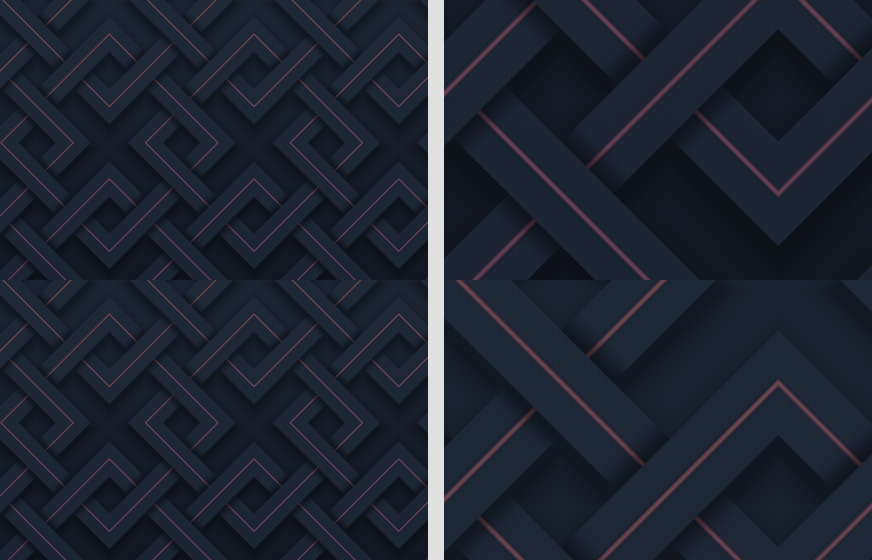
Left, the full canvas; right, a detail of the centre.
Reproduce this pattern procedurally as a Shadertoy shader.

```glsl
// Interlaced navy ribbons folded into square knots, each with a thin muted coral line.
// Ribbons are diagonal segments repeated on a square grid; the knot nearest to a point
// decides which ribbon passes over. Two stacked panels each fade darker downwards.

const float HALF_WIDTH = 0.48;

// Square-ended distance to a segment six units long, lying along x
float segmentDistance(vec2 p) {
    return max(abs(p.y), abs(p.x) - 3.0);
}

// One diagonal's two segments within a cell, the second a half turn of the first
float ribbonPair(vec2 d) {
    vec2 middle = vec2(2.0, 1.0);
    return min(segmentDistance(d - middle), segmentDistance(d + middle));
}

vec2 toDiagonal(vec2 p) {
    return vec2(p.x + p.y, p.x - p.y);
}

// Distances to the centre lines of falling (x) and rising (y) ribbons
vec2 ribbonDistances(vec2 p) {
    vec2 cell = mod(p + 2.0, 4.0) - 2.0;
    vec2 nearest = vec2(9.0);
    for (int j = -1; j <= 1; j++) {
        for (int i = -1; i <= 1; i++) {
            vec2 d = toDiagonal(cell - 4.0 * vec2(i, j));
            nearest = min(nearest, vec2(ribbonPair(d), ribbonPair(d.yx)));
        }
    }
    return nearest;
}

float coverage(float d, float pixel) {
    return clamp(0.5 - d / pixel, 0.0, 1.0);
}

// Lay one ribbon, its shallow groove and its soft centre line over the colour below
vec3 layRibbon(vec3 below, float d, vec3 cloth, vec3 thread, float pixel) {
    float groove = 1.0 - smoothstep(0.02, 0.09, d);
    float line = 1.0 - smoothstep(0.0, 0.056, d);
    vec3 ribbon = mix(cloth * (1.0 - 0.2 * groove), thread, 0.5 * line);
    return mix(below, ribbon, coverage(d - HALF_WIDTH, pixel));
}

void mainImage(out vec4 fragColor, in vec2 fragCoord) {
    // Two panels, y pointing down, in quarter repeats
    vec2 uv = fragCoord / iResolution.y;
    float fade = fract(2.0 * (1.0 - uv.y));
    vec2 p = (vec2(uv.x, 0.5 * fade) - vec2(0.1953, 0.1257)) / 0.0646;
    float pixel = 21.9 / iResolution.y;

    // Knot type: crossing with rising on top, crossing with falling on top, or fold
    vec2 knot = 2.0 * floor(toDiagonal(p) / 2.0) + 1.0;
    vec2 phase = cos(1.5707963 * 0.5 * toDiagonal(knot));
    bool risingOver = phase.y > 0.5;
    bool fallingOver = phase.x < -0.5;

    vec2 d = ribbonDistances(p);
    float nearest = min(d.x, d.y);
    float over = risingOver ? d.y : fallingOver ? d.x : nearest;
    float under = risingOver ? d.x : fallingOver ? d.y : nearest;

    // Colours, with a faint vertical weave in the cloth
    vec3 cloth = mix(vec3(0.117, 0.158, 0.218), vec3(0.106, 0.143, 0.201), fade);
    cloth += 0.0015 * sin(uv.x * 256.0 * 6.2831853);
    vec3 thread = mix(vec3(0.76, 0.43, 0.45), vec3(0.72, 0.38, 0.50), fade);
    vec3 ground = mix(vec3(0.117, 0.158, 0.216), vec3(0.080, 0.103, 0.148), fade);

    // Soft shadow on the ground, falling slightly downwards
    vec2 caster = ribbonDistances(p - vec2(0.0, 0.16));
    float gap = max(min(caster.x, caster.y) - HALF_WIDTH, 0.0);
    vec3 color = ground * (1.0 - 0.38 * exp(-3.0 * gap));

    // Lower ribbon, shaded beside the one crossing it, then the upper ribbon
    float shade = 1.0 - smoothstep(0.0, 0.52, over - HALF_WIDTH);
    if (!risingOver && !fallingOver) shade = 0.0;
    float light = 1.0 - 0.45 * shade * shade;
    color = layRibbon(color, under, cloth * light, thread * light, pixel);
    color = layRibbon(color, over, cloth, thread, pixel);
    fragColor = vec4(color, 1.0);
}
```
